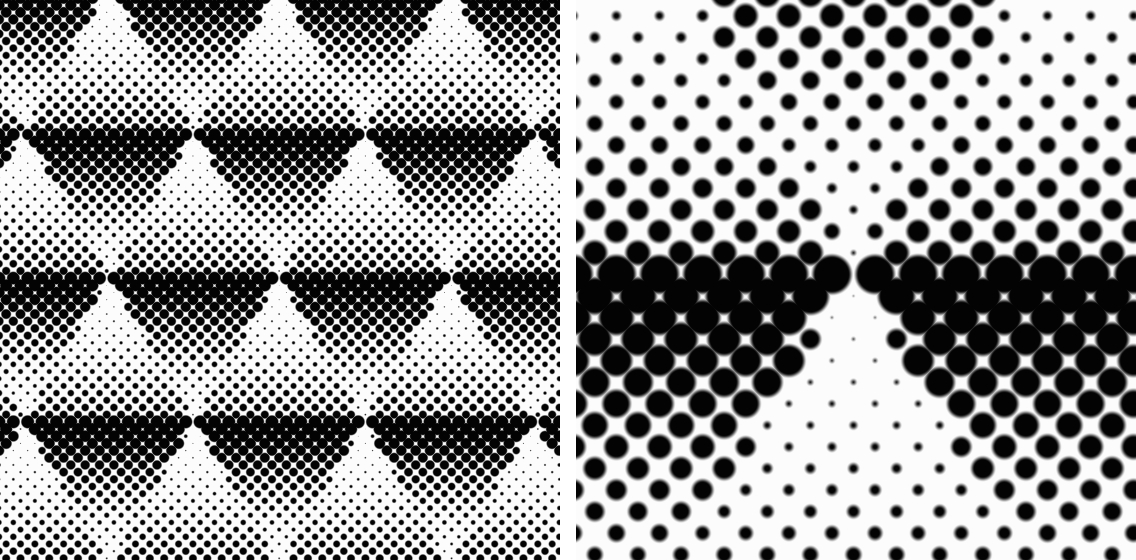
Left, the full canvas; right, a detail of the centre.
Reproduce this pattern procedurally as a Shadertoy shader.

```glsl
// Dot radius, in half-pitches, for a point on the triangle tiling
float dotRadius(vec2 p) {
    float v = (0.5078 - p.y) / 0.2591;
    float t = fract(v);                              // 0 at the top of a row, 1 at its base
    float u = (p.x - 0.4985) / 0.3038 + 0.5 * mod(floor(v), 2.0);
    float fromApex = abs(fract(u + 0.5) - 0.5);

    float lightTriangle = -0.04 + 0.62 * pow(t, 1.2);
    float darkTriangle = 0.9 - 0.85 * t;
    float side = (fromApex - 0.5 * t) * 0.3038;
    return mix(lightTriangle, darkTriangle, smoothstep(-0.0045, 0.0045, side));
}

void mainImage(out vec4 fragColor, in vec2 fragCoord) {
    vec2 p = fragCoord / iResolution.y;
    float halfPitch = 0.01283;
    vec2 origin = vec2(0.4985, 0.4905);

    // Diagonal lattice coordinates
    vec2 q = (p - origin) / halfPitch;
    vec2 cell = floor(0.5 * vec2(q.x + q.y, q.x - q.y) + 0.5);

    // Nearest dot edge among the neighbouring cells
    float edge = 1.0;
    for (int j = -1; j <= 1; j++) {
        for (int i = -1; i <= 1; i++) {
            vec2 id = cell + vec2(i, j);
            vec2 centre = origin + halfPitch * vec2(id.x + id.y, id.x - id.y);
            edge = min(edge, distance(p, centre) - halfPitch * dotRadius(centre));
        }
    }

    // Softly printed ink on paper
    float softness = max(0.0017, 0.75 / iResolution.y);
    float ink = 1.0 - smoothstep(-softness, softness, edge);
    fragColor = vec4(vec3(mix(0.99, 0.01, ink)), 1.0);
}
```
